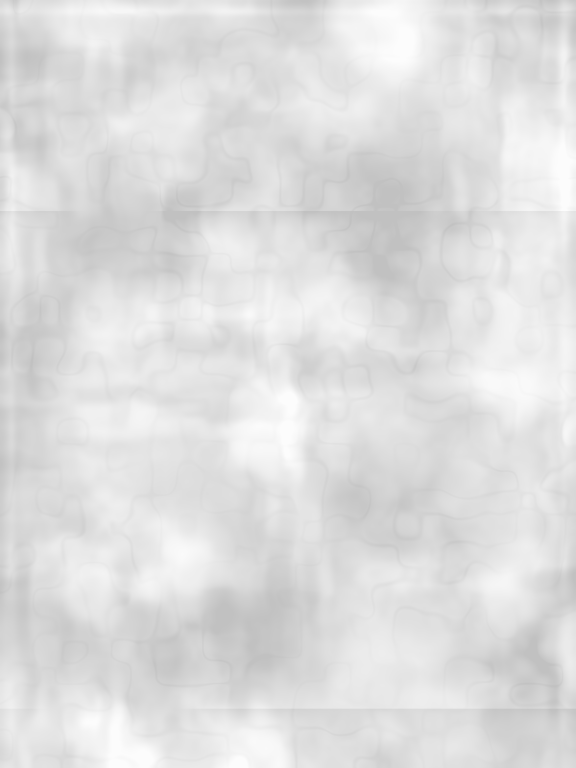
Write a Shadertoy shader that draws this texture map.

```glsl
// Soft pale-grey cloud map: ragged bright spots over layered value noise,
// with faint curled outlines, vertical and horizontal smears, a pale broken
// frame and two horizontal seams. Lengths are in canvas widths.

const float BASE_TONE     = 0.860;
const float TONE_MIN      = 0.755;
const float TONE_MAX      = 0.990;
const float CLOUD_GAIN    = 0.150;  // broad light and dark areas
const float MOTTLE_GAIN   = 0.075;  // medium lumps
const float GRAIN_GAIN    = 0.040;  // small soft lumps
const float CURL_GAIN     = 0.026;  // thin dark outlines
const float STREAK_GAIN   = 0.075;  // smears
const float FRAME_GAIN    = 0.045;
const float FRAME_INSET   = 0.020;
const float SPOT_GAIN     = 0.105;
const float SPOT_CELL     = 0.250;
const vec2  SPOT_RADIUS   = vec2(0.075, 0.145);
const vec2  SEAM_HEIGHTS  = vec2(0.967, 0.103);
const float SEAM_GAIN     = 0.050;

float hash(vec2 p) {
    vec3 q = fract(vec3(p.xyx) * 0.1031);
    q += dot(q, q.yzx + 33.33);
    return fract((q.x + q.y) * q.z);
}

// Smooth value noise centred on zero, range -0.5 to 0.5
float noise(vec2 p) {
    vec2 i = floor(p), f = fract(p);
    f = f * f * f * (f * (f * 6.0 - 15.0) + 10.0);
    float low  = mix(hash(i), hash(i + vec2(1, 0)), f.x);
    float high = mix(hash(i + vec2(0, 1)), hash(i + vec2(1, 1)), f.x);
    return mix(low, high, f.y) - 0.5;
}

vec2 noise2(vec2 p) {
    return vec2(noise(p), noise(p + 71.7));
}

// Scattered round spots with a flat core and a wide soft rim
float spots(vec2 p) {
    vec2 cell = floor(p / SPOT_CELL);
    float light = 0.0;
    for (int y = -1; y <= 1; y++)
    for (int x = -1; x <= 1; x++) {
        vec2 id = cell + vec2(x, y) + 40.0;
        vec2 jitter = vec2(hash(id), hash(id + 17.3));
        vec2 centre = (id - 40.0 + 0.1 + 0.8 * jitter) * SPOT_CELL;
        float radius = mix(SPOT_RADIUS.x, SPOT_RADIUS.y, hash(id + 31.9));
        float strength = smoothstep(0.1, 0.75, hash(id + 53.1));
        float d = length((p - centre) * vec2(1.0, 0.9)) / radius;
        light += strength * (1.0 - smoothstep(0.3, 1.0, d));
    }
    return min(light, 1.1);
}

// Sharp step in tone across a horizontal line, fading away on both sides
float seam(vec2 p, float height) {
    float d = p.y - height;
    float above = smoothstep(-0.0012, 0.0012, d);
    float reach = smoothstep(-0.15, 0.2, noise(vec2(p.x * 5.0, height * 37.0)));
    float fade = exp(-abs(d) / 0.022);
    return SEAM_GAIN * fade * reach * mix(-1.0, 0.35, above);
}

// Pale broken line at a fixed inset from an edge
float frameLine(float edgeDistance, float along) {
    float d = (edgeDistance - FRAME_INSET) / 0.008;
    return exp(-d * d) * (0.6 + noise(vec2(along * 14.0, 5.0)));
}

void mainImage(out vec4 fragColor, in vec2 fragCoord) {
    vec2 p = fragCoord / iResolution.x;
    float side = min(p.x, 1.0 - p.x);
    float top = iResolution.y / iResolution.x - p.y;

    // Ragged domains for the spots and the finer layers
    vec2 ragged = p + 0.055 * noise2(p * 13.0) + 0.022 * noise2(p * 34.0 + 9.0);
    vec2 bent = p + 0.020 * noise2(p * 19.0 + 23.0);

    // Broad tone
    float tone = BASE_TONE;
    tone += CLOUD_GAIN * (noise(ragged * 4.3 + 12.0) + 0.4 * noise(ragged * 8.1 + 3.0));
    float spot = spots(ragged);
    tone += SPOT_GAIN * spot;

    // Lumps and curled outlines, calmer inside the bright spots
    float clutter = smoothstep(-0.35, 0.25, noise(p * 5.5 + 47.0));
    float detail = mix(0.45, 1.0, clutter) * (1.0 - 0.5 * min(spot, 1.0));
    tone += detail * MOTTLE_GAIN * noise(bent * 15.0 + 31.0);
    tone += detail * GRAIN_GAIN * noise(bent * 33.0 + 7.0);
    tone += detail * 0.4 * GRAIN_GAIN * noise(bent * 66.0 + 19.0);
    float curl = abs(noise(bent * 24.0 + 61.0));
    tone -= detail * CURL_GAIN * (1.0 - smoothstep(0.0, 0.13, curl));

    // Smears: upright near the sides and in patches, level near the top
    float upright = smoothstep(0.0, 0.35, noise(p * vec2(6.0, 3.5) + 83.0));
    upright = max(upright, 0.8 * (1.0 - smoothstep(0.03, 0.12, side)));
    float level = smoothstep(0.1, 0.4, noise(p * vec2(3.0, 6.0) + 29.0));
    level = max(level, 1.0 - smoothstep(0.03, 0.16, top));
    tone += STREAK_GAIN * upright * noise(bent * vec2(44.0, 9.0) + 13.0);
    tone += STREAK_GAIN * level * noise(bent * vec2(5.0, 34.0) + 37.0);

    // Frame and seams
    tone += FRAME_GAIN * (frameLine(side, p.y) + frameLine(top, p.x + 9.0));
    tone -= 0.4 * FRAME_GAIN * (1.0 - smoothstep(0.0, 0.012, min(side, top)));
    tone += seam(p, SEAM_HEIGHTS.x) + seam(p, SEAM_HEIGHTS.y);

    fragColor = vec4(vec3(clamp(tone, TONE_MIN, TONE_MAX)), 1.0);
}
```
